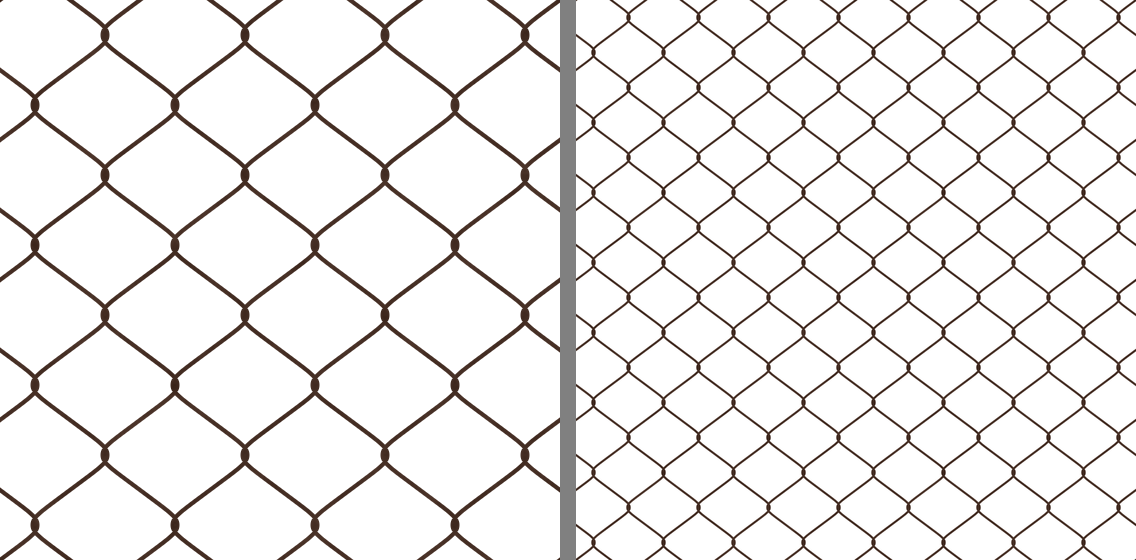
Left, the tile; right, the same tile 2 across and 2 down.
This pattern is drawn by a three.js fragment shader. Its source:

```glsl
varying vec2 vUv;

const float CELLS = 4.0;
const vec3 BACKGROUND = vec3(1.0);
const vec3 DARK_RUST = vec3(0.215, 0.130, 0.092);
const vec3 LIGHT_RUST = vec3(0.305, 0.212, 0.170);

float hash(vec2 p) {
  return fract(sin(dot(p, vec2(127.1, 311.7))) * 43758.5453);
}

// Value noise that wraps after a whole number of lattice steps
float tileNoise(vec2 uv, float steps) {
  vec2 p = uv * steps;
  vec2 i = floor(p);
  vec2 f = fract(p);
  f = f * f * (3.0 - 2.0 * f);
  vec2 lo = mod(i, steps);
  vec2 hi = mod(i + 1.0, steps);
  float bottom = mix(hash(lo), hash(vec2(hi.x, lo.y)), f.x);
  float top = mix(hash(vec2(lo.x, hi.y)), hash(hi), f.x);
  return mix(bottom, top, f.y);
}

// Distance to a slanted wire that steepens towards both ends
float wireDistance(vec2 p, float slope, float bend, float radius) {
  float t = p.x * 4.0;
  float t6 = pow(abs(t), 6.0);
  float height = slope * p.x + bend * t * t6;
  float steepness = slope + 28.0 * bend * t6;
  return abs(p.y - height) / sqrt(1.0 + steepness * steepness) - radius;
}

float ellipseDistance(vec2 p, vec2 radii) {
  float k = length(p / radii);
  float gradient = length(p / (radii * radii));
  return k * (k - 1.0) / max(gradient, 0.001);
}

float coverage(float d, float pixel) {
  return clamp(0.5 - d / pixel, 0.0, 1.0);
}

void main() {
  vec2 cell = vUv * CELLS;
  float pixel = fwidth(vUv.y) * CELLS;

  // Fold each cell into one quadrant with knots at opposite corners
  vec2 quadrant = abs(fract(cell - 0.25) - 0.5);
  vec2 fromKnot = quadrant.x + quadrant.y < 0.5 ? quadrant : 0.5 - quadrant;

  // Wire mesh and the twists joining it
  vec2 knotRadii = vec2(0.032, 0.056);
  float wire = wireDistance(quadrant - 0.25, 0.745, 0.012, 0.0150);
  float knot = ellipseDistance(fromKnot, knotRadii);
  float mesh = coverage(min(wire, knot), pixel);

  // Rust blotches and fine grain
  float blotches = tileNoise(vUv, 26.0);
  float patches = tileNoise(vUv, 72.0);
  float grain = tileNoise(vUv, 256.0);
  float tone = 0.18 + 0.35 * blotches + 0.35 * patches + 0.25 * grain;

  // Shaded core of each knot
  float core = 1.0 - smoothstep(0.3, 0.95, length(fromKnot / knotRadii));
  tone -= 0.22 * core;

  vec3 rust = mix(DARK_RUST, LIGHT_RUST, clamp(tone, 0.0, 1.0));
  gl_FragColor = vec4(mix(BACKGROUND, rust, mesh), 1.0);
}
```
